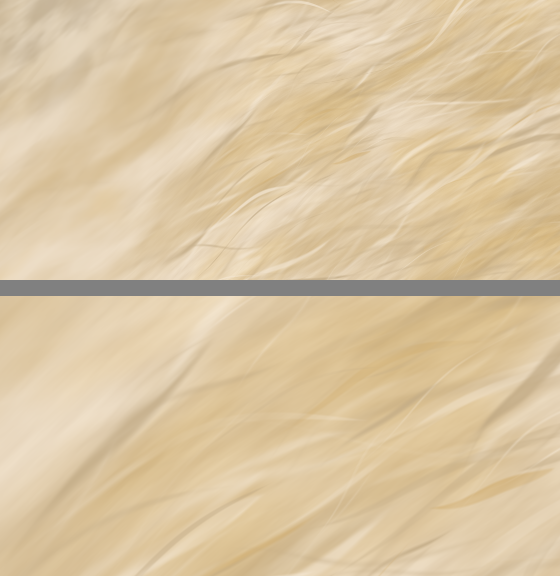
Top, the full canvas; bottom, a detail of the centre.
Reproduce this texture procedurally as a WebGL 2 fragment shader.

```glsl
#version 300 es
precision highp float;
// Pale cream fur: tapered, swept strands over soft streaks, blurring toward the left.
uniform vec2 u_resolution;
out vec4 fragColor;

vec4 hash4(vec2 p) {
  vec4 h = fract(p.xyxy * vec4(0.1031, 0.1030, 0.0973, 0.1099));
  h += dot(h, h.wzxy + 33.33);
  return fract((h.xxyz + h.yzzw) * h.zywx);
}

float noise(vec2 p) {
  vec2 i = floor(p), f = fract(p);
  f = f * f * (3.0 - 2.0 * f);
  return mix(mix(hash4(i).x, hash4(i + vec2(1, 0)).x, f.x),
             mix(hash4(i + vec2(0, 1)).x, hash4(i + vec2(1, 1)).x, f.x), f.y);
}

float fbm(vec2 p) {
  float sum = 0.0, gain = 0.53;
  for (int i = 0; i < 4; i++) {
    sum += gain * noise(p);
    p = p * 2.03 + 17.0;
    gain *= 0.5;
  }
  return sum;
}

vec2 rotate(vec2 p, float angle) {
  float c = cos(angle), s = sin(angle);
  return vec2(c * p.x + s * p.y, c * p.y - s * p.x);
}

// Paints one layer of curved strands, one per cell of a tilted grid.
void paintStrands(inout vec3 color, vec2 p, float tilt, float cellLength,
                  float width, float blur, float opacity, float gold, float seed) {
  vec2 cell = cellLength * vec2(1.0, 0.36);
  vec2 q = rotate(p, tilt) / cell;
  for (int j = -1; j <= 1; j++) {
    for (int i = -1; i <= 1; i++) {
      vec2 id = floor(q) + vec2(i, j);
      vec4 a = hash4(id + seed * 57.0), b = hash4(id + seed * 57.0 + 191.0);
      vec2 d = rotate((q - id - a.xy) * cell, (a.z - 0.5) * 0.6);
      float halfLength = cellLength * mix(0.3, 0.8, b.x);
      float u = d.x / halfLength;
      if (abs(u) > 1.0) continue;

      // Bent centre line, with a finer tip at the lower left
      float bend = (b.y - 0.5) * 0.24 * u * u + 0.04 * sin(u * 3.5 + b.z * 6.3);
      float w = width * mix(0.3, 1.0, a.w * a.w) * (1.0 - u * u) * (0.7 + 0.3 * u);
      bool golden = b.w > 1.0 - gold;
      if (golden) w *= 0.6;
      float soft = blur * mix(0.7, 2.4, b.z);
      float dist = abs(d.y - bend * halfLength);
      float mask = (1.0 - smoothstep(w - soft, w + soft, dist)) * min(1.0, 1.3 * w / soft);

      // Uneven visibility: few strands stand out, and each fades in places
      float presence = fract(a.w * 7.3 + b.x);
      mask *= mix(0.2, 1.0, presence * presence);
      mask *= 0.35 + 0.65 * smoothstep(0.2, 0.7, noise(vec2(d.x * 11.0, d.y * 70.0) + a.xy * 40.0));

      vec3 tint = b.w < 0.5 ? vec3(0.955, 0.905, 0.83) : vec3(0.755, 0.665, 0.52);
      if (golden) tint = vec3(0.79, 0.63, 0.35);
      color = mix(color, tint, mask * opacity);
    }
  }
}

void main() {
  vec2 p = gl_FragCoord.xy / u_resolution.y;
  float pixel = 1.0 / u_resolution.y;

  // Focus runs along a slanted band; the coat sweeps more steeply at the lower left
  float focus = smoothstep(0.15, 0.75, p.x - 0.4 * p.y);
  float blur = 0.5 * pixel + mix(0.02, 0.0014, focus) + 0.0015 * smoothstep(1.3, 2.0, p.x);
  float left = max(1.0 - p.x, 0.0);
  vec2 flow = p + 0.1 * (vec2(noise(p * 2.1 + 5.0), noise(p * 2.1 + 31.0)) - 0.5);
  flow.y += 0.2 * left * left * (1.0 - p.y);

  // Soft undercoat, lighter at the lower left and warmer at the right
  vec2 along = rotate(flow, 0.48);
  float warm = smoothstep(0.8, 2.0, p.x);
  float streak = fbm(along * vec2(2.6, 8.0));
  float light = 0.57 + 1.7 * (streak - 0.5) - 0.25 * warm;
  light += 0.5 * left * (1.0 - p.y);
  vec3 color = mix(vec3(0.82, 0.715, 0.53), vec3(0.92, 0.855, 0.76), clamp(light, 0.0, 1.0));
  float patches = smoothstep(0.48, 0.75, fbm(along * vec2(2.5, 6.0) + 43.0));
  color = mix(color, vec3(0.87, 0.75, 0.52), patches * (0.4 + 0.2 * warm));

  // Grey shade in the upper left corner
  float shade = smoothstep(0.75, 0.1, length((p - vec2(0.0, 1.0)) * vec2(0.9, 1.2)));
  float mottle = smoothstep(0.3, 0.7, fbm(along * vec2(4.0, 13.0) + 9.0));
  color = mix(color, mix(vec3(0.74, 0.675, 0.57), vec3(0.90, 0.85, 0.77), mottle), shade * 0.8);

  // Broad, soft locks
  for (int i = 0; i < 4; i++) {
    float n = float(i);
    paintStrands(color, flow, 0.36 + 0.07 * n, 0.56 - 0.06 * n, 0.036,
                 blur * 0.7 + 0.006, 0.68, 0.03, n + 1.0);
  }

  // Fine fibres in the undercoat
  float fibre = fbm(rotate(flow, 0.58) * vec2(12.0, 75.0)) - 0.5;
  color += fibre * 0.09 * focus * vec3(0.8, 1.0, 1.2);

  // Middle strands
  for (int i = 0; i < 5; i++) {
    float n = float(i);
    paintStrands(color, flow, 0.28 + 0.08 * n, 0.46 - 0.045 * n, 0.017,
                 blur, 0.78, 0.03 + 0.06 * warm, n + 11.0);
  }

  // Sparse thin hairs and short flecks, crossing at looser angles
  for (int i = 0; i < 5; i++) {
    float n = float(i);
    paintStrands(color, flow, 0.2 + 0.14 * n, 0.42 - 0.06 * n, 0.0045,
                 blur * 0.8, 0.8, 0.05 + 0.12 * warm, n + 23.0);
  }

  fragColor = vec4(clamp(color, 0.0, 1.0), 1.0);
}
```
